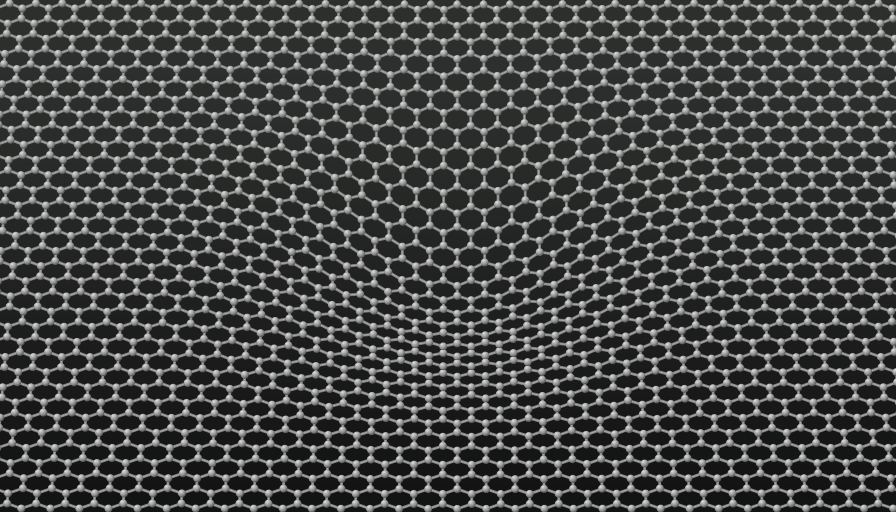
A WebGL 2 fragment shader for this pattern:

```glsl
#version 300 es
precision highp float;
// A honeycomb sheet of grey balls and rods, seen at a slant, with a round dent.
// Lattice sites are projected to the canvas (perspective, then a Gaussian drop);
// each pixel inverts that map to find the few sites and rods that can reach it.

#define CELL vec2(0.0541, 0.0296)         // cell pitch, in canvas heights
#define ANCHOR vec2(0.893, 0.737)         // centre of cell (0, 0) on the flat sheet
#define DENT_CENTRE vec2(0.893, 0.534)
#define DENT_SIZE vec2(0.217, 0.169)
#define DENT_DROP 0.098
#define PERSPECTIVE 0.10
#define BALL_RADIUS 0.0078
#define ROD_RADIUS 0.0029
#define BACK_TOP vec3(0.175, 0.185, 0.178)
#define BACK_BOTTOM vec3(0.068, 0.070, 0.069)

uniform vec2 u_resolution;
out vec4 fragColor;

float dentDrop(vec2 sheet) {
    vec2 d = (sheet - DENT_CENTRE) / DENT_SIZE;
    return DENT_DROP * exp(-0.5 * dot(d, d));
}

// Nearer (lower) parts of the sheet spread wider.
float spread(float y) {
    return 1.0 + PERSPECTIVE * (0.5 - y);
}

// Lattice coordinates to canvas position.
vec2 project(vec2 site) {
    vec2 s = ANCHOR + site * CELL;
    float x = ANCHOR.x + (s.x - ANCHOR.x) * spread(s.y);
    return vec2(x, s.y - dentDrop(s));
}

// Canvas position to lattice coordinates, by fixed-point iteration.
vec2 unproject(vec2 p) {
    vec2 s = p;
    for (int k = 0; k < 9; k++) {
        s.x = ANCHOR.x + (p.x - ANCHOR.x) / spread(s.y);
        s.y = p.y + dentDrop(s);
    }
    return (s - ANCHOR) / CELL;
}

float segmentDistance(vec2 p, vec2 a, vec2 b) {
    vec2 ab = b - a;
    float t = clamp(dot(p - a, ab) / dot(ab, ab), 0.0, 1.0);
    return length(p - a - ab * t);
}

float coverage(float dist, float radius, float pixel) {
    return 1.0 - smoothstep(-0.6 * pixel, 0.6 * pixel, dist - radius);
}

// Keep the offset to whichever ball centre lies closest.
void keepNearest(inout vec2 nearest, vec2 offset) {
    if (dot(offset, offset) < dot(nearest, nearest)) nearest = offset;
}

void main() {
    float pixel = 1.0 / u_resolution.y;
    vec2 p = gl_FragCoord.xy * pixel;
    vec2 q = unproject(p);

    // Search the surrounding cells; each owns two balls and three rods.
    vec2 toBall = vec2(1.0);
    float rodDist = 1.0;
    for (int j = -2; j <= 2; j++) {
        float row = round(q.y) + float(j);
        float stagger = 0.5 * mod(row, 2.0);
        for (int i = -1; i <= 1; i++) {
            vec2 cell = vec2(round(q.x - stagger) + float(i) + stagger, row);
            vec2 top = project(cell + vec2(0.0, 2.0 / 3.0));
            vec2 bottom = project(cell - vec2(0.0, 2.0 / 3.0));
            vec2 left = project(cell + vec2(-0.5, 1.0 / 3.0));
            vec2 right = project(cell + vec2(0.5, 1.0 / 3.0));
            vec2 above = project(cell + vec2(0.0, 4.0 / 3.0));
            keepNearest(toBall, p - top);
            keepNearest(toBall, p - bottom);
            rodDist = min(rodDist, segmentDistance(p, top, left));
            rodDist = min(rodDist, segmentDistance(p, top, right));
            rodDist = min(rodDist, segmentDistance(p, top, above));
        }
    }

    // Dark backdrop, lighter toward the top.
    vec3 color = mix(BACK_BOTTOM, BACK_TOP, smoothstep(-0.1, 0.95, p.y));

    // Rods, dimmer along their edges.
    float rodShade = mix(0.66, 0.42, clamp(rodDist / ROD_RADIUS, 0.0, 1.0));
    color = mix(color, vec3(rodShade), coverage(rodDist, ROD_RADIUS, pixel));

    // Balls, lit from the upper left with a soft highlight.
    float ballDist = length(toBall);
    vec2 n = toBall / BALL_RADIUS;
    vec3 normal = vec3(n, sqrt(max(0.0, 1.0 - dot(n, n))));
    float light = max(0.0, dot(normal, normalize(vec3(-0.35, 0.55, 0.9))));
    float ballShade = 0.36 + 0.38 * light + 0.10 * pow(light, 12.0);
    color = mix(color, vec3(ballShade), coverage(ballDist, BALL_RADIUS, pixel));

    fragColor = vec4(color, 1.0);
}
```
